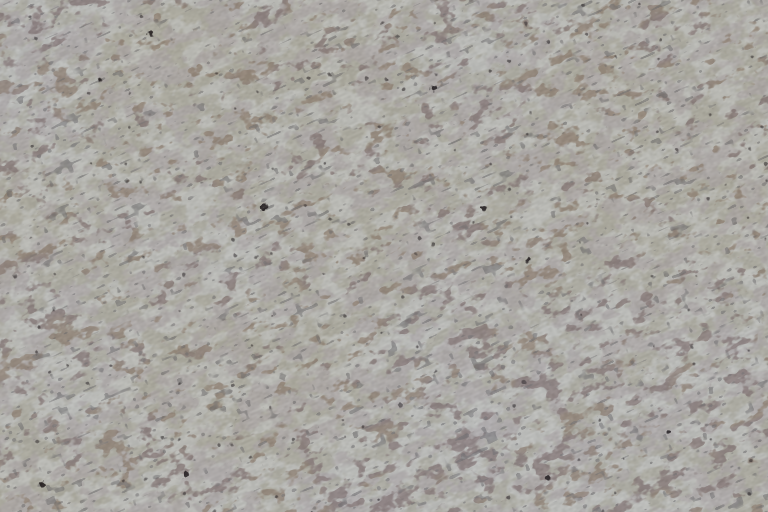
A Shadertoy shader for this texture:

```glsl
const vec3 PALE = vec3(0.725, 0.727, 0.712);
const vec3 CREAM = vec3(0.665, 0.660, 0.622);
const vec3 PINK_GREY = vec3(0.665, 0.645, 0.645);
const vec3 TAN = vec3(0.555, 0.500, 0.450);
const vec3 MAUVE = vec3(0.515, 0.462, 0.458);
const vec3 SLATE = vec3(0.440, 0.435, 0.440);
const vec3 BLACK = vec3(0.150, 0.130, 0.140);

const float GRAIN_ANGLE = 0.42;     // radians, rising to the right
const float GRAIN_STRETCH = 1.5;
const float CLOUD_SCALE = 34.0;     // features per canvas height
const float BLOTCH_SCALE = 37.0;
const float SPECK_SCALE = 85.0;
const float GRIT_SCALE = 150.0;
const float GRIT_CONTRAST = 0.055;
const float LARGE_FLECK_CELLS = 9.0;
const float SMALL_FLECK_CELLS = 28.0;

float hash(vec2 p) {
    return fract(sin(dot(p, vec2(127.1, 311.7))) * 43758.5453);
}

float noise(vec2 p) {
    vec2 i = floor(p), f = fract(p);
    f = f * f * (3.0 - 2.0 * f);
    float low = mix(hash(i), hash(i + vec2(1, 0)), f.x);
    float high = mix(hash(i + vec2(0, 1)), hash(i + vec2(1, 1)), f.x);
    return mix(low, high, f.y);
}

// Three octaves, each turned to hide the lattice
float fbm(vec2 p) {
    const mat2 TURN = mat2(1.6, 1.2, -1.2, 1.6);
    float sum = 0.0, weight = 0.5;
    for (int i = 0; i < 3; i++) {
        sum += weight * noise(p);
        p = TURN * p + 17.3;
        weight *= 0.55;
    }
    return sum / 0.926;
}

// Scattered ragged flecks, at most one per cell
float flecks(vec2 p, float cells, float chance, float radius, float pixel) {
    vec2 cell = floor(p * cells);
    vec2 jitter = vec2(hash(cell + 3.1), hash(cell + 8.7));
    vec2 centre = (cell + 0.25 + 0.5 * jitter) / cells;
    float size = radius * mix(0.6, 1.2, hash(cell + 21.4));
    float ragged = (noise(p * 210.0) - 0.5) * size * 1.4;
    float dist = length(p - centre) - size + ragged;
    float present = step(hash(cell + 5.9), chance);
    return present * (1.0 - smoothstep(-pixel, pixel, dist));
}

void mainImage(out vec4 fragColor, in vec2 fragCoord) {
    vec2 p = fragCoord / iResolution.y;
    float pixel = 1.0 / iResolution.y;

    // Coordinates drawn out along the grain
    vec2 along = vec2(cos(GRAIN_ANGLE), sin(GRAIN_ANGLE));
    vec2 across = vec2(-along.y, along.x);
    vec2 g = vec2(dot(p, along), GRAIN_STRETCH * dot(p, across));
    float drift = fbm(p * 3.5 + 40.0) - 0.5;

    // Pale feldspar ground
    float pale = smoothstep(0.34, 0.62, fbm(g * CLOUD_SCALE));
    vec3 color = mix(CREAM, PALE, pale);
    float pink = smoothstep(0.45, 0.66, fbm(g * CLOUD_SCALE * 0.9 + 71.0));
    color = mix(color, PINK_GREY, 0.75 * pink);

    // Tan and mauve blotches
    float blotch = fbm(g * BLOTCH_SCALE + 133.0) + 0.12 * drift;
    float hue = smoothstep(0.35, 0.65, noise(g * 16.0 + 9.0) - 0.6 * drift);
    color = mix(color, mix(MAUVE, TAN, hue), 0.78 * smoothstep(0.57, 0.71, blotch));

    // Small slate specks, clustered
    float cluster = 0.16 * (noise(g * 13.0 + 55.0) - 0.5);
    float speck = noise(g * SPECK_SCALE + 211.0) + cluster;
    color = mix(color, SLATE, 0.55 * smoothstep(0.76, 0.92, speck));

    // Black flecks
    float dark = flecks(p, LARGE_FLECK_CELLS, 0.06, 0.0055, pixel);
    dark = max(dark, 0.6 * flecks(p + 3.7, SMALL_FLECK_CELLS, 0.11, 0.0028, pixel));
    color = mix(color, BLACK, 0.9 * dark);

    // Fine grit and slow change of tint
    color += GRIT_CONTRAST * (noise(g * GRIT_SCALE + 307.0) - 0.5);
    color += drift * vec3(0.02, 0.03, 0.06);

    fragColor = vec4(color, 1.0);
}
```
